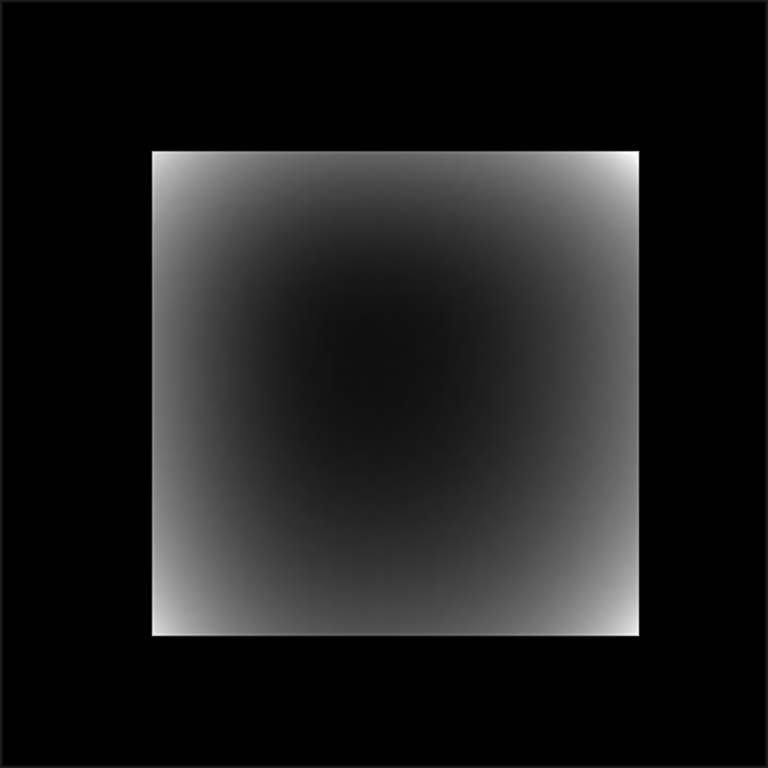
Write a Shadertoy shader that draws this background.

```glsl
#define PANEL_MIN vec2(0.198, 0.172)
#define PANEL_MAX vec2(0.832, 0.803)
#define DARK_CENTER vec2(0.482, 0.544)
#define BASE_LEVEL 0.06
#define FALLOFF 2.2
#define CORNER_FALLOFF 4.5
#define SIDE_LIFT vec4(0.40, 0.37, 0.27, 0.34)   // left, right, bottom, top
#define CORNER_LIFT vec4(0.16, 0.24, 0.08, 0.27) // BL, BR, TL, TR
#define RIM_LIGHT 0.07
#define GRAIN 0.007
#define FRAME_LEVEL 0.11
#define EDGE_SOFTNESS 0.0016

vec2 hashGradient(vec2 cell) {
    float angle = 6.2832 * fract(sin(dot(cell, vec2(127.1, 311.7))) * 43758.5);
    return vec2(cos(angle), sin(angle));
}

float gradientNoise(vec2 p) {
    vec2 cell = floor(p), f = fract(p);
    vec2 s = f * f * f * (f * (f * 6.0 - 15.0) + 10.0);
    vec2 e = vec2(0.0, 1.0);
    float low = mix(dot(hashGradient(cell), f),
                    dot(hashGradient(cell + e.yx), f - e.yx), s.x);
    float high = mix(dot(hashGradient(cell + e), f - e),
                     dot(hashGradient(cell + e.yy), f - e.yy), s.x);
    return mix(low, high, s.y);
}

// Signed distance to an axis-aligned box
float boxDistance(vec2 p, vec2 lower, vec2 upper) {
    vec2 d = abs(p - 0.5 * (lower + upper)) - 0.5 * (upper - lower);
    return length(max(d, 0.0)) + min(max(d.x, d.y), 0.0);
}

// Dark off-centre bowl rising to each side, with brighter corners
float bowlLevel(vec2 p) {
    vec2 offset = p - DARK_CENTER;
    vec2 positive = step(0.0, offset);
    vec2 reach = mix(DARK_CENTER - PANEL_MIN, PANEL_MAX - DARK_CENTER, positive);
    vec2 n = clamp(abs(offset) / reach, 0.0, 1.0);

    // Blend neighbouring sides so the corner weights stay continuous
    vec2 side = smoothstep(PANEL_MIN, PANEL_MAX, p);
    vec2 lift = mix(SIDE_LIFT.xz, SIDE_LIFT.yw, positive);
    vec2 cornerRow = mix(CORNER_LIFT.xy, CORNER_LIFT.zw, side.y);
    float corner = mix(cornerRow.x, cornerRow.y, side.x);

    return BASE_LEVEL + dot(lift, pow(n, vec2(FALLOFF)))
         + corner * pow(n.x * n.y, CORNER_FALLOFF);
}

void mainImage(out vec4 fragColor, in vec2 fragCoord) {
    vec2 uv = fragCoord / iResolution.xy;
    float softness = max(EDGE_SOFTNESS, 0.75 / iResolution.y);

    // Panel shading, faint mottling and a thin light rim
    float panelDist = boxDistance(uv, PANEL_MIN, PANEL_MAX);
    float panel = bowlLevel(uv) + GRAIN * gradientNoise(uv * 60.0);
    panel += RIM_LIGHT * smoothstep(-0.005, -0.001, panelDist);
    float panelMask = 1.0 - smoothstep(-softness, softness, panelDist);

    // Dim hairline around the canvas
    float borderDist = -boxDistance(uv, vec2(0.0), vec2(1.0));
    float frame = FRAME_LEVEL * (1.0 - smoothstep(0.001, 0.005, borderDist));

    float level = clamp(mix(frame, panel, panelMask), 0.0, 1.0);
    fragColor = vec4(vec3(level), 1.0);
}
```
